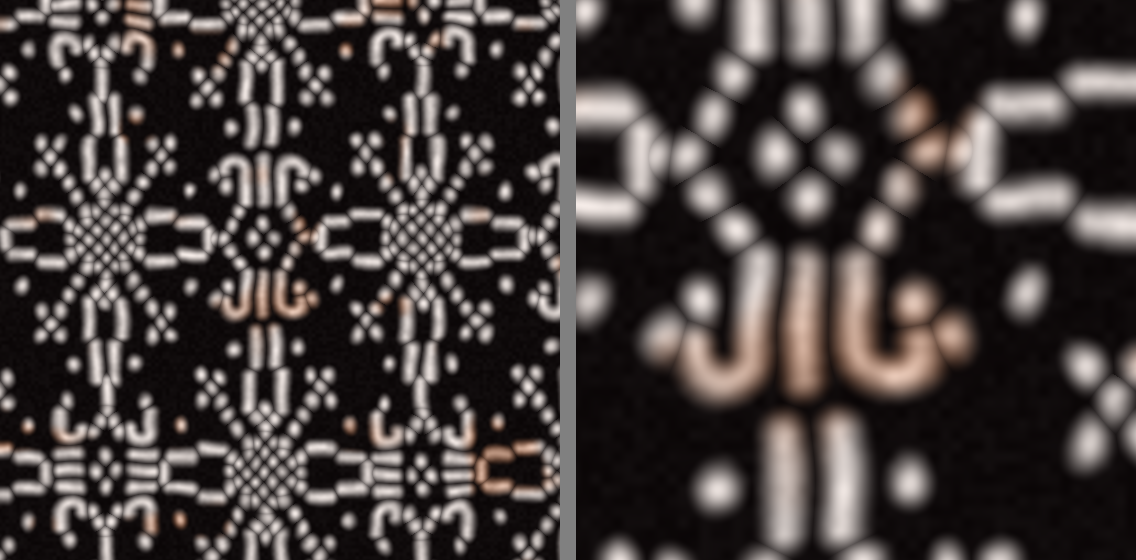
Left: the whole. Right: its middle third, enlarged.
Give the GLSL for this pattern, as a WebGL 2 fragment shader.

```glsl
#version 300 es
precision highp float;

uniform vec2 u_resolution;
out vec4 outColor;

// Layout: motif lengths are in units, UNITS of them span the canvas
const float UNITS = 768.0;
const vec2 CELL = vec2(218.5, 322.5);
const vec2 FIRST_CENTRE = vec2(143.0, 3.0);
const float CELL_JITTER = 7.0;
const float WARP = 7.0;

// Line work
const float DOT_RADIUS = 6.3;
const float CORE_SHRINK = 1.5;
const float BAR_RADIUS = 5.8;
const float BLUR_OUT = 10.0;
const float BLUR_IN = -6.0;

// Colours
const vec3 GROUND = vec3(0.055, 0.038, 0.04);
const vec3 THREAD = vec3(0.90, 0.865, 0.85);
const vec3 RUST = vec3(0.80, 0.48, 0.30);
const float GRAIN = 0.035;

float hash(vec2 p) {
  vec3 q = fract(p.xyx * 0.1031);
  q += dot(q, q.yzx + 33.33);
  return fract((q.x + q.y) * q.z);
}

float noise(vec2 p) {
  vec2 i = floor(p), f = fract(p);
  f = f * f * (3.0 - 2.0 * f);
  return mix(mix(hash(i), hash(i + vec2(1, 0)), f.x),
             mix(hash(i + vec2(0, 1)), hash(i + vec2(1, 1)), f.x), f.y);
}

// Upright oval stitch
float stitch(vec2 p, vec2 c) {
  return length((p - c) * vec2(1.1, 0.93)) - DOT_RADIUS;
}

// Row of n + 1 stitches
float chain(vec2 p, vec2 start, vec2 stride, float n) {
  float k = clamp(round(dot(p - start, stride) / dot(stride, stride)), 0.0, n);
  return stitch(p, start + stride * k);
}

float bar(vec2 p, vec2 a, vec2 b) {
  vec2 d = b - a;
  return length(p - a - d * clamp(dot(p - a, d) / dot(d, d), 0.0, 1.0)) - BAR_RADIUS;
}

// Half ring bulging towards positive y
float hook(vec2 p, float r) {
  float ends = length(vec2(abs(p.x) - r, p.y));
  return (p.y > 0.0 ? abs(length(p) - r) : ends) - BAR_RADIUS;
}

float star(vec2 a) {
  // Diamond lattice core
  vec2 u = a / vec2(12.0, 13.0);
  vec2 k = clamp(round(vec2(u.x + u.y, u.x - u.y) * 0.5), -2.0, 2.0);
  float d = stitch(a, vec2(k.x + k.y, k.x - k.y) * vec2(12.0, 13.0)) + CORE_SHRINK;
  // Diagonal arms ending in crosses
  d = min(d, chain(a, vec2(25.0, 38.5), vec2(12.5, 19.2), 4.0));
  d = min(d, stitch(abs(a - vec2(75.0, 115.0)), vec2(13.0, 17.0)));
  // Upright stem
  d = min(d, chain(a, vec2(0.0, 62.0), vec2(11.0, 12.0), 1.0));
  d = min(d, stitch(a, vec2(0.0, 87.0)));
  d = min(d, bar(a, vec2(22.0, 86.0), vec2(22.0, 133.0)));
  d = min(d, bar(a, vec2(13.0, 149.0), vec2(13.0, 192.0)));
  d = min(d, stitch(a, vec2(42.0, 172.0)));
  // Side brackets
  d = min(d, stitch(a, vec2(47.0, 20.0)));
  d = min(d, bar(a, vec2(61.0, 32.0), vec2(88.0, 32.0)));
  d = min(d, bar(a, vec2(104.0, 21.0), vec2(130.0, 21.0)));
  d = min(d, bar(a, vec2(139.0, 0.0), vec2(139.0, 10.0)));
  // Loose stitch between motifs
  return min(d, stitch(a, vec2(116.0, 65.0)));
}

float smallDiamond(vec2 a) {
  return chain(a, vec2(0.0, 20.0), vec2(14.0, -20.0), 1.0);
}

float barredMedallion(vec2 a) {
  float d = min(smallDiamond(a), chain(a, vec2(0.0, 84.0), vec2(9.0, -15.0), 2.0));
  d = min(d, bar(a, vec2(0.0, 94.0), vec2(0.0, 124.0)));
  d = min(d, bar(vec2(a.x, abs(a.y - 11.5)), vec2(38.0, 11.5), vec2(63.0, 11.5)));
  d = min(d, hook(vec2(a.x - 48.0, 58.0 - a.y), 14.0));
  d = min(d, bar(a, vec2(62.0, 58.0), vec2(62.0, 80.0)));
  return min(d, stitch(a, vec2(52.0, 97.0)));
}

float scrollMedallion(vec2 a) {
  float d = min(smallDiamond(a), chain(a, vec2(55.0, 0.0), vec2(-10.5, 18.0), 2.0));
  d = min(d, bar(a, vec2(0.0, 52.0), vec2(0.0, 105.0)));
  d = min(d, bar(a, vec2(24.0, 52.0), vec2(24.0, 90.0)));
  d = min(d, hook(a - vec2(39.0, 90.0), 15.0));
  d = min(d, stitch(a, vec2(51.0, 71.0)));
  d = min(d, stitch(a, vec2(67.0, 86.0)));
  return min(d, stitch(a, vec2(70.0, 0.0)));
}

void main() {
  vec2 uv = gl_FragCoord.xy / u_resolution.y;
  vec2 p = vec2(uv.x, 1.0 - uv.y) * UNITS;
  vec2 warped = p + WARP * (vec2(noise(p / 34.0), noise(p / 34.0 + 71.0)) - 0.5);

  // Nearest motif, with stars and medallions in a checkerboard
  vec2 home = round((warped - FIRST_CENTRE) / CELL);
  float d = 1e3;
  for (int j = -1; j <= 1; j++) {
    for (int i = -1; i <= 1; i++) {
      vec2 id = home + vec2(i, j);
      vec2 shift = CELL_JITTER * (vec2(hash(id + 17.0), hash(id + 43.0)) - 0.5);
      vec2 a = abs(warped - FIRST_CENTRE - id * CELL - shift);
      bool isStar = mod(id.x + id.y, 2.0) > 0.5;
      bool isBarred = mod(id.y, 2.0) < 0.5;
      d = min(d, isStar ? star(a) : isBarred ? barredMedallion(a) : scrollMedallion(a));
    }
  }

  // Soft thread with uneven brightness and rusty patches
  float ink = smoothstep(BLUR_OUT, BLUR_IN, d) * mix(0.82, 1.06, noise(p / 13.0 + 9.0));
  float rust = smoothstep(0.68, 0.95, noise(p / 60.0 + 5.0)) * (1.0 - 0.6 * ink);
  vec3 color = mix(GROUND, mix(THREAD, RUST, rust), ink);
  color += GRAIN * (noise(p / 5.0 + 31.0) - 0.5);
  outColor = vec4(clamp(color, 0.0, 1.0), 1.0);
}
```
